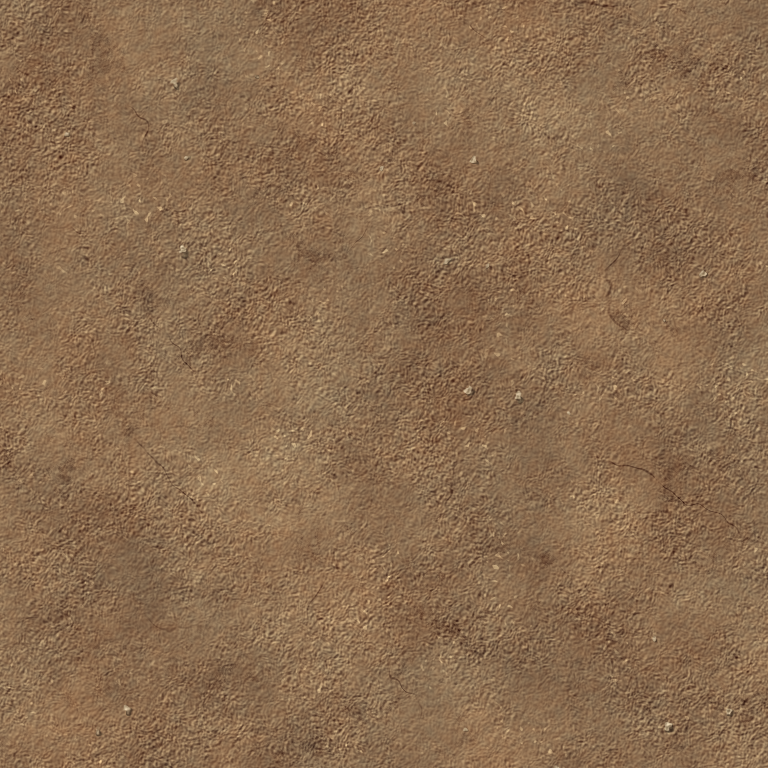
Write a Shadertoy shader that draws this texture.

```glsl
const vec3 SOIL = vec3(0.546, 0.429, 0.316);
const vec3 TONE_RAMP = vec3(1.0, 0.97, 0.74);      // channel response to light and dark
const vec3 RUST_SHIFT = vec3(0.024, -0.010, -0.022);
const vec3 PEBBLE = vec3(0.78, 0.71, 0.58);
const vec2 LIGHT_DIR = vec2(-0.6, 0.8);
const float RELIEF_STEP = 0.002;
const float GRAIN_SCALE = 160.0;
const float GRAIN_CONTRAST = 0.19;
const float GRIT_CONTRAST = 0.105;
const float PATCH_SCALE = 4.0;
const float PATCH_CONTRAST = 0.125;
const float STAIN_SCALE = 19.0;
const float STAIN_DEPTH = 0.10;
const float CRACK_SCALE = 5.0;
const float CRACK_WIDTH = 0.012;
const float CRACK_DEPTH = 0.15;
const float FLECK_SCALE = 135.0;
const float FLECK_LIGHT = 0.20;
const float PIT_DEPTH = 0.14;
const float PEBBLE_CELLS = 20.0;
const float PEBBLE_SHARE = 0.05;
const float TAU = 6.28318;
const mat2 TURN = mat2(0.8, 0.6, -0.6, 0.8);

vec2 hash2(vec2 p) {
    vec3 q = fract(vec3(p.xyx) * vec3(0.1031, 0.1030, 0.0973));
    q += dot(q, q.yzx + 33.33);
    return fract((q.xx + q.yz) * q.zy);
}

float corner(vec2 cell, vec2 offset) {
    float angle = TAU * hash2(cell).x;
    return dot(vec2(cos(angle), sin(angle)), offset);
}

float gradientNoise(vec2 p) {
    vec2 i = floor(p), f = fract(p);
    vec2 u = f * f * f * (f * (f * 6.0 - 15.0) + 10.0);
    vec2 e = vec2(1.0, 0.0);
    return mix(mix(corner(i, f), corner(i + e, f - e), u.x),
               mix(corner(i + e.yx, f - e.yx), corner(i + 1.0, f - 1.0), u.x), u.y);
}

float fbm(vec2 p) {
    float sum = 0.0, amp = 0.55;
    for (int i = 0; i < 5; i++) {
        sum += amp * gradientNoise(p);
        p = TURN * p * 2.0 + 17.3;
        amp *= 0.8;
    }
    return sum;
}

// Height of the sandy surface: clods, grains and fine grit, each turned off the grid
float grainHeight(vec2 p) {
    vec2 q = TURN * p;
    return 0.65 * gradientNoise(q * GRAIN_SCALE * 0.45 + 5.0)
         + 0.80 * gradientNoise(TURN * q * GRAIN_SCALE + 300.0)
         + 0.80 * gradientNoise(q * GRAIN_SCALE * 1.7 + 41.0);
}

// Thin continuous lines along noise contours, kept only in a few places
float cracks(vec2 p) {
    vec2 q = p * CRACK_SCALE;
    q += 0.13 * vec2(gradientNoise(p * 17.0), gradientNoise(p * 17.0 + 60.0));
    q += 0.04 * vec2(gradientNoise(p * 50.0), gradientNoise(p * 50.0 + 60.0));
    float line = 1.0 - smoothstep(0.1 * CRACK_WIDTH, CRACK_WIDTH, abs(gradientNoise(q + 31.0)));
    float place = smoothstep(0.14, 0.32, gradientNoise(p * 7.0 + 83.0));
    return line * place * smoothstep(-0.45, 0.1, gradientNoise(p * 30.0));
}

// x: pebble coverage, y: shadow on the side away from the light
vec2 pebbles(vec2 p) {
    vec2 cell = floor(p * PEBBLE_CELLS);
    vec2 cover = vec2(0.0);
    float rough = 0.006 * gradientNoise(p * 150.0 + 9.0);
    for (int y = -1; y <= 1; y++)
    for (int x = -1; x <= 1; x++) {
        vec2 id = cell + vec2(x, y);
        vec2 traits = hash2(id + 211.0);
        vec2 offset = p - (id + hash2(id + 57.0)) / PEBBLE_CELLS;
        float radius = mix(0.001, 0.0045, traits.y);
        float present = step(traits.x, PEBBLE_SHARE);
        float stone = length(offset) - radius + rough;
        float shade = length(offset + LIGHT_DIR * radius) - radius * 1.2 + rough;
        cover = max(cover, present * (1.0 - smoothstep(-0.0015, 0.0015, vec2(stone, shade))));
    }
    return cover;
}

void mainImage(out vec4 fragColor, in vec2 fragCoord) {
    vec2 p = fragCoord / iResolution.y;

    // Mottled patches, and zones where the surface is rougher
    float tone = PATCH_CONTRAST * fbm(p * PATCH_SCALE + 3.0);
    float roughZone = smoothstep(-0.4, 0.45, fbm(p * 8.0 + 70.0));

    // Grain lit from the upper left, with sand grains of differing shade
    vec2 g = p + 0.004 * vec2(gradientNoise(p * 45.0), gradientNoise(p * 45.0 + 33.0));
    float relief = grainHeight(g) - grainHeight(g + LIGHT_DIR * RELIEF_STEP);
    float grit = gradientNoise(TURN * g * GRAIN_SCALE * 1.55 + 150.0);
    tone += mix(0.55, 1.45, roughZone) * (GRAIN_CONTRAST * relief + GRIT_CONTRAST * grit);

    // Dark stains with ragged edges
    float stain = gradientNoise(p * STAIN_SCALE + 12.0) + 0.9 * fbm(p * 50.0);
    stain = smoothstep(0.22, 0.7, stain) * smoothstep(-0.1, 0.3, gradientNoise(p * 6.0 + 47.0));
    tone -= STAIN_DEPTH * stain + CRACK_DEPTH * cracks(p);

    // Pale crumbs in loose clusters, and small pits in rough ground
    float cluster = smoothstep(0.0, 0.45, gradientNoise(p * 13.0 + 91.0));
    float fleck = smoothstep(0.27, 0.5, gradientNoise(TURN * g * FLECK_SCALE + 77.0));
    float pit = smoothstep(0.3, 0.55, gradientNoise(TURN * g * FLECK_SCALE * 0.7 + 190.0));
    tone += FLECK_LIGHT * cluster * fleck - PIT_DEPTH * roughZone * roughZone * pit;

    // Colour drifts between rusty and olive
    vec3 color = SOIL + TONE_RAMP * tone;
    color += RUST_SHIFT * (fbm(p * 5.5 + 120.0) + 0.6 * gradientNoise(p * 90.0 + 8.0));

    // A few worn pebbles
    vec2 pebble = pebbles(p);
    color *= 1.0 - 0.35 * pebble.y * (1.0 - pebble.x);
    color = mix(color, PEBBLE + 0.3 * relief, 0.7 * pebble.x);

    fragColor = vec4(clamp(color, 0.0, 1.0), 1.0);
}
```
